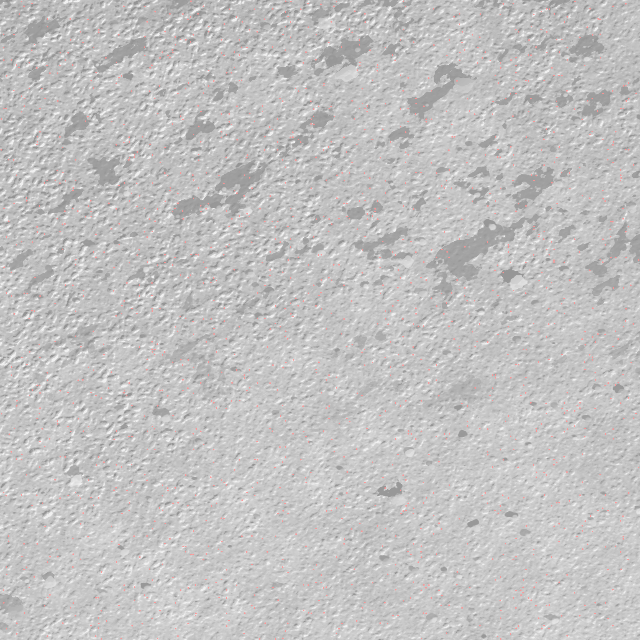
This texture is drawn by a three.js fragment shader. Its source:

```glsl
#define BASE_TONE 0.768
#define SHADOW_TONE 0.58
#define HIGHLIGHT_TONE 0.94
#define LIGHT_DIR vec2(0.6, -0.8)
#define GRAIN_TILT 0.5
#define GRAIN_SCALE 125.0
#define GRAIN_CONTRAST 0.085
#define PEBBLE_SCALE 11.0
#define SPECK_SCALE 250.0
#define SPECK_SHARE 0.027
#define SPECK_COLOR vec3(1.0, 0.58, 0.58)

varying vec2 vUv;

vec2 hash2(vec2 p) {
  vec3 q = fract(p.xyx * vec3(0.1031, 0.1030, 0.0973));
  q += dot(q, q.yzx + 33.33);
  return fract((q.xx + q.yz) * q.zy);
}

float valueNoise(vec2 p) {
  vec2 cell = floor(p), f = fract(p);
  f = f * f * (3.0 - 2.0 * f);
  float low = mix(hash2(cell).x, hash2(cell + vec2(1.0, 0.0)).x, f.x);
  float high = mix(hash2(cell + vec2(0.0, 1.0)).x, hash2(cell + 1.0).x, f.x);
  return mix(low, high, f.y);
}

float layeredNoise(vec2 p) {
  return 0.55 * valueNoise(p) + 0.3 * valueNoise(p * 2.1 + 7.3) + 0.15 * valueNoise(p * 4.3 + 19.1);
}

vec2 turn(vec2 p, float angle) {
  float c = cos(angle), s = sin(angle);
  return vec2(c * p.x + s * p.y, c * p.y - s * p.x);
}

// Turn and stretch space so that features lie along the tilt
vec2 alongGrain(vec2 p) {
  return turn(p, GRAIN_TILT) * vec2(0.8, 1.1);
}

// Height of loose stones of mixed size and turn on flat ground, one per cell
float stoneHeight(vec2 p) {
  p = turn(p, GRAIN_TILT) * vec2(0.9, 1.05) + 40.0;
  vec2 cell = floor(p);
  float height = 0.0;
  for (int y = -1; y <= 1; y++) {
    for (int x = -1; x <= 1; x++) {
      vec2 id = cell + vec2(float(x), float(y));
      vec2 kind = hash2(id + 71.7);
      float radius = mix(0.08, 0.75, kind.x);
      vec2 offset = turn(p - id - hash2(id), 2.2 * (kind.y - 0.5)) * vec2(0.8, 1.25);
      height = max(height, radius - dot(offset, offset) / radius);
    }
  }
  return height;
}

// Slope of the stones towards the light
float relief(vec2 p, float scale) {
  vec2 q = p * scale, reach = LIGHT_DIR * 0.2;
  return (stoneHeight(q - reach) - stoneHeight(q + reach)) / 0.4;
}

// Scattered pebbles, each with a ragged shadow on its upper left
float addPebbles(float tone, vec2 p, float scale, float share) {
  vec2 q = p * scale + 20.0, cell = floor(q);
  float ragged = layeredNoise(alongGrain(p) * 75.0) - 0.5;
  float blur = 0.0013 * scale;
  for (int y = -1; y <= 1; y++) {
    for (int x = -1; x <= 1; x++) {
      vec2 id = cell + vec2(float(x), float(y));
      vec2 kind = hash2(id + 13.1), look = hash2(id + 57.9);
      float present = step(kind.x, share);
      float radius = mix(0.07, 0.2, kind.y * kind.y);
      vec2 offset = q - id - hash2(id);
      vec2 shadowAt = (offset - vec2(-0.4, 0.5) * radius) * vec2(0.75, 1.25);
      vec2 stoneAt = offset - vec2(0.35, -0.4) * radius;
      float shadow = length(shadowAt) - radius * (0.8 + 2.4 * ragged);
      float stone = length(stoneAt * vec2(0.9, 1.1)) - radius * (0.7 + 1.4 * ragged);
      float shadowCover = 1.0 - smoothstep(-blur, blur, shadow);
      float stoneCover = 1.0 - smoothstep(-blur, blur, stone);
      float stoneTone = mix(0.74, 0.92, look.x) + 0.05 * dot(stoneAt, LIGHT_DIR) / radius;
      tone = mix(tone, SHADOW_TONE + 0.01, present * shadowCover * mix(0.5, 1.0, look.y));
      tone = mix(tone, stoneTone, present * stoneCover * 0.75);
    }
  }
  return tone;
}

// Cover of tiny round specks
float speckCover(vec2 p) {
  vec2 q = p * SPECK_SCALE, id = floor(q);
  vec2 center = 0.35 + 0.3 * hash2(id + 5.3);
  float disc = 1.0 - smoothstep(0.2, 0.4, length(q - id - center));
  return disc * step(hash2(id + 91.2).x, SPECK_SHARE);
}

void main() {
  vec2 p = vUv;

  // Ground is coarse at upper left and fine at lower right, in uneven patches
  float clumps = layeredNoise(p * 7.0 + 3.0) - 0.5;
  float patches = layeredNoise(alongGrain(p) * 32.0 + 5.0) - 0.5;
  float coarse = smoothstep(0.15, 0.95, 0.5 * (1.0 - p.x) + 0.5 * p.y + 0.7 * clumps);
  float rough = mix(0.7, 1.25, coarse) * (1.0 + 0.9 * patches);

  // Lit grains of three sizes, sharpened into separate flecks
  float slope = relief(p, GRAIN_SCALE);
  slope += 0.5 * relief(turn(p, 0.3) + 0.37, GRAIN_SCALE * 0.57);
  slope = rough * slope + 0.5 * relief(turn(p, -0.3) + 0.71, GRAIN_SCALE * 1.6);
  slope *= 0.33 + 0.5 * abs(slope);
  float grit = valueNoise(p * 270.0) - 0.5;
  float tone = BASE_TONE + 0.045 * (0.5 - p.y) - 0.06 * clumps + 0.07 * patches;
  tone += GRAIN_CONTRAST * slope + 0.05 * grit;

  // Shaded hollows broken up by grains, mostly in the upper part
  float crumbs = layeredNoise(alongGrain(p) * 80.0 + 31.0) - 0.5;
  float hollow = layeredNoise(alongGrain(p) * vec2(15.0, 28.0) + 11.0) + 0.55 * crumbs;
  hollow = smoothstep(0.67, 0.72, hollow) * smoothstep(0.15, 0.7, p.y);
  tone = mix(tone, SHADOW_TONE + 0.01, 0.8 * hollow);

  tone = addPebbles(tone, p, PEBBLE_SCALE * 2.7, 0.3);
  tone = addPebbles(tone, p, PEBBLE_SCALE, 0.28);
  tone = clamp(tone, SHADOW_TONE, HIGHLIGHT_TONE);

  gl_FragColor = vec4(mix(vec3(tone), SPECK_COLOR, 0.9 * speckCover(p)), 1.0);
}
```
